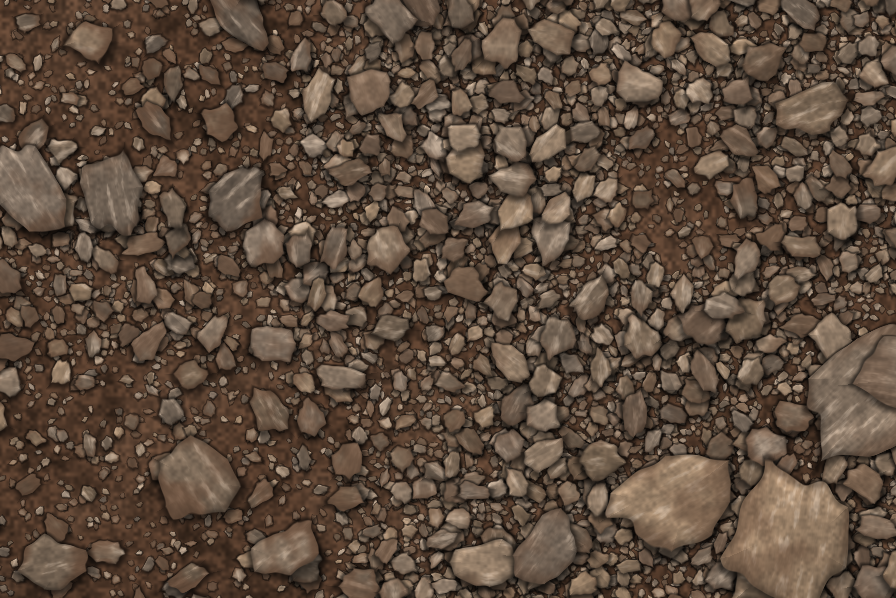
This texture is drawn by a WebGL 2 fragment shader. Its source:

```glsl
#version 300 es
precision highp float;
// Stony ground: brown soil strewn with angular broken rock, grit to slabs.
// Each size is a jittered grid of many-sided stones laid over the finer ones;
// zone functions crowd gravel to the right and slabs into the lower right.

uniform vec2 u_resolution;
out vec4 fragColor;

const float TAU = 6.28318;
const int LAYERS = 6;
const int SIDES = 7;
// Per layer: cell size, then the chance of a stone on soil and in gravel.
const float CELL[LAYERS] = float[](0.014, 0.024, 0.041, 0.068, 0.125, 0.25);
const float ON_SOIL[LAYERS] = float[](0.28, 0.17, 0.13, 0.16, 0.17, 0.0);
const float IN_GRAVEL[LAYERS] = float[](0.75, 0.85, 0.85, 0.58, 0.19, 0.0);
const float SLAB_CHANCE = 0.95;

const vec3 SOIL_DARK = vec3(0.20, 0.14, 0.10);
const vec3 SOIL = vec3(0.32, 0.225, 0.165);
const vec3 SOIL_LIGHT = vec3(0.43, 0.32, 0.245);
const vec3 ROCK_GREY = vec3(0.49, 0.43, 0.375);
const vec3 ROCK_TAN = vec3(0.57, 0.475, 0.38);
const vec3 ROCK_PALE = vec3(0.68, 0.61, 0.54);
const vec2 LIGHT = vec2(-0.4, 0.92);
const float SHADOW = 0.55;

float hash(vec2 p) {
  return fract(sin(dot(p, vec2(127.1, 311.7))) * 43758.5);
}

float noise(vec2 p) {
  vec2 i = floor(p), f = fract(p);
  f = f * f * (3.0 - 2.0 * f);
  return mix(mix(hash(i), hash(i + vec2(1, 0)), f.x),
             mix(hash(i + vec2(0, 1)), hash(i + vec2(1, 1)), f.x), f.y);
}

float fbm(vec2 p) {
  float sum = 0.0, amp = 0.533;
  for (int i = 0; i < 4; i++) {
    sum += amp * noise(p);
    p = mat2(1.6, 1.2, -1.2, 1.6) * p + 7.3;
    amp *= 0.5;
  }
  return sum;
}

// Where loose gravel lies thick: right of a ragged border, with bare patches.
float gravelZone(vec2 p) {
  float border = smoothstep(0.38, 0.75, p.x + 0.45 * (noise(p * 4.0 + 3.0) - 0.5));
  float bare = smoothstep(0.66, 0.85, noise(p * 4.5 + 21.0));
  float cluster = 0.6 * smoothstep(0.26, 0.1, length((p - vec2(0.2, 0.53)) * vec2(0.8, 1.2)));
  return max(border * (1.0 - 0.8 * bare), cluster);
}

float slabZone(vec2 p) {
  return smoothstep(0.42, 0.3, length((p - vec2(1.42, 0.18)) * vec2(1.0, 1.1)));
}

vec3 soilColour(vec2 p) {
  vec3 c = mix(SOIL_DARK, SOIL, smoothstep(0.15, 0.5, fbm(p * 22.0)));
  c = mix(c, SOIL_LIGHT, 0.45 * smoothstep(0.5, 0.8, fbm(p * 7.0 + 4.0)));
  return c * (0.74 + 0.52 * noise(p * 150.0));
}

// Signed distance to a rough polygon in xy-space; z and w hold the face normal.
vec3 stoneShape(vec2 q, vec2 id, float r) {
  vec3 best = vec3(-10.0, 0.0, 0.0);
  for (int k = 0; k < SIDES; k++) {
    float fk = float(k);
    float a = (fk + 0.8 * hash(id + fk * 3.1)) * TAU / float(SIDES);
    vec2 n = vec2(cos(a), sin(a));
    float d = dot(q, n) - r * mix(0.66, 1.0, hash(id + fk * 5.7 + 1.3));
    if (d > best.x) best = vec3(d, n);
  }
  best.x += 0.2 * r * (noise(q / r * 2.8 + id) - 0.5);
  return best;
}

vec3 rockColour(vec2 p, vec2 q, vec2 id, float r, float depth, float lit, float dusty) {
  vec3 c = mix(ROCK_GREY, ROCK_TAN, hash(id + 8.1)) * mix(0.76, 1.12, hash(id + 9.4));
  float grain = fbm(q * vec2(28.0, 65.0) + id);
  c = mix(c, ROCK_PALE, 0.6 * smoothstep(0.52, 0.78, grain));
  c *= 0.72 + 0.36 * grain + 0.22 * noise(p * 170.0);
  // Bevelled rim and one broken facet
  float bevel = 1.0 - smoothstep(0.05, 0.4, depth / r);
  float facet = smoothstep(-0.06, 0.06, q.y / r + 0.4 * q.x / r + hash(id + 2.6) - 0.5);
  c *= 1.0 + 0.2 * lit * bevel + 0.2 * (facet - 0.5) * (hash(id + 6.2) - 0.3);
  c *= mix(0.7, 1.0, smoothstep(0.0, 0.13, depth / r));
  float dust = smoothstep(0.44, 0.72, fbm(p * 13.0 + id) + 0.12 * bevel);
  return mix(c, SOIL_LIGHT * (0.7 + 0.4 * grain), dust * dusty);
}

void main() {
  vec2 p = gl_FragCoord.xy / u_resolution.y;
  float pixel = 1.0 / u_resolution.y;
  vec3 colour = soilColour(p);

  for (int layer = 0; layer < LAYERS; layer++) {
    float size = CELL[layer];
    for (int n = 0; n < 9; n++) {
      vec2 cell = floor(p / size) + vec2(n % 3 - 1, n / 3 - 1);
      vec2 id = cell + float(layer) * 37.0;
      vec2 centre = (cell + 0.5 + 0.7 * (vec2(hash(id), hash(id + 17.3)) - 0.5)) * size;
      float gravel = gravelZone(centre);
      float chance = mix(ON_SOIL[layer], IN_GRAVEL[layer], gravel);
      if (layer == LAYERS - 1) chance = SLAB_CHANCE * slabZone(centre);
      if (hash(id + 4.7) > chance) continue;

      float r = size * mix(0.4, 0.66, hash(id + 11.9));
      float a = TAU * hash(id + 13.7);
      mat2 turn = mat2(cos(a), sin(a), -sin(a), cos(a));
      vec2 q = turn * (p - centre);
      q.y *= mix(1.0, 1.75, hash(id + 15.2));
      vec3 shape = stoneShape(q, id, r);
      float lit = dot(shape.yz * turn, LIGHT);

      // Contact shadow, wider on the side away from the light
      float reach = min(r * 0.4, 0.016) * (1.0 - 0.5 * lit);
      colour *= 1.0 - SHADOW * (1.0 - smoothstep(0.0, reach, shape.x));
      if (shape.x < pixel) {
        float dusty = mix(0.85, 0.5, gravel);
        vec3 rock = rockColour(p, q, id, r, max(-shape.x, 0.0), lit, dusty);
        colour = mix(colour, rock, smoothstep(pixel, -pixel, shape.x));
      }
    }
  }
  fragColor = vec4(colour, 1.0);
}
```
